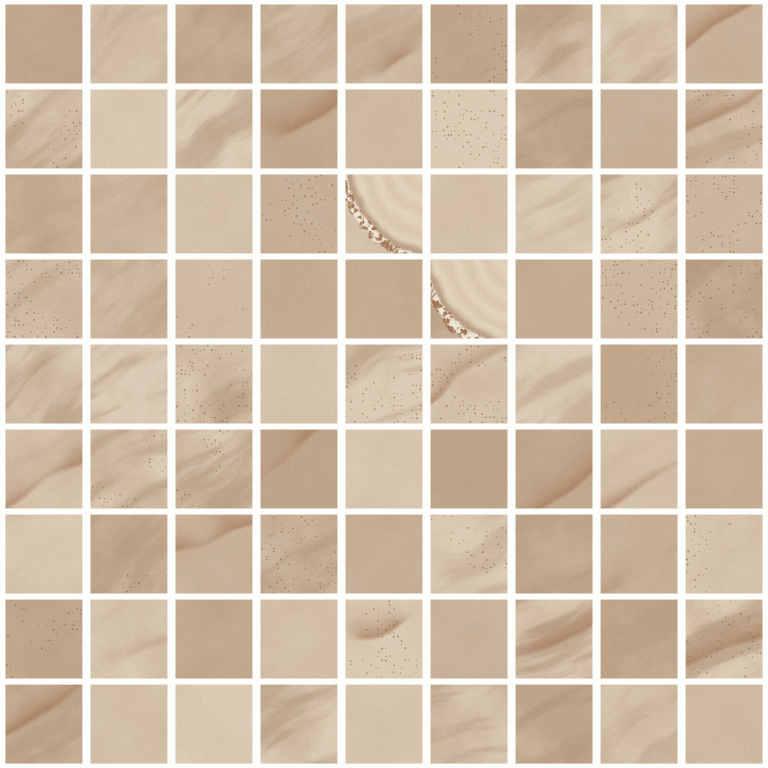
A Shadertoy shader for this pattern:

```glsl
// Nine by nine mosaic of polished sandy stone tiles with white grout.
// Each tile hashes its own tone, slanted streaks, rust band and pits,
// and a curved crystalline seam crosses two tiles near the centre.

#define TILES 9.0
#define PITCH 0.1107
#define TILE_HALF vec2(0.0501, 0.0514)
#define GROUT vec3(0.992, 0.992, 0.985)
#define TAN_STONE vec3(0.745, 0.645, 0.54)
#define CREAM_STONE vec3(0.86, 0.795, 0.71)
#define STREAK_BROWN vec3(0.69, 0.58, 0.47)
#define RUST vec3(0.64, 0.47, 0.345)
#define CRYSTAL vec3(0.93, 0.90, 0.85)
#define PIT_CELLS 20.0
#define RUST_SHARE 0.2
#define PITTED_SHARE 0.34

float hash(vec2 p) {
    vec3 q = fract(p.xyx * vec3(0.1031, 0.1030, 0.0973));
    q += dot(q, q.yzx + 33.33);
    return fract((q.x + q.y) * q.z);
}

float noise(vec2 p) {
    vec2 i = floor(p), f = fract(p);
    f = f * f * (3.0 - 2.0 * f);
    return mix(mix(hash(i), hash(i + vec2(1, 0)), f.x),
               mix(hash(i + vec2(0, 1)), hash(i + vec2(1, 1)), f.x), f.y);
}

float fbm(vec2 p) {
    float sum = 0.0, amp = 0.533;
    for (int i = 0; i < 4; i++) {
        sum += amp * noise(p);
        p = mat2(1.6, 1.2, -1.2, 1.6) * p + 7.3;
        amp *= 0.5;
    }
    return sum;
}

// Independent random value for one property of a tile
float trait(vec2 id, float k) {
    return hash(id + vec2(23.0, 41.0) + k * vec2(17.0, 29.0));
}

// Small dark pits, clustered by a soft mask
float pits(vec2 p, vec2 seed, float px) {
    vec2 g = p * PIT_CELLS, cell = floor(g) + seed;
    vec2 jitter = 0.3 + 0.4 * vec2(hash(cell + 3.1), hash(cell + 8.7));
    float radius = mix(0.09, 0.24, hash(cell + 5.3));
    float soft = max(0.1, px * PIT_CELLS * 0.7);
    float cluster = smoothstep(0.3, 0.75, noise(p * 2.5 + seed));
    float present = step(hash(cell), 0.27 * cluster);
    return present * (1.0 - smoothstep(radius - soft, radius + soft, length(fract(g) - jitter)));
}

// Curved mineral seam: brown rim, pale banded stone, broken crystals
vec3 crystalSeam(vec3 col, vec2 p, vec2 seed, float shift) {
    float d = length(p - vec2(0.78, 0.72)) - 1.33 - shift;
    d += 0.09 * (fbm(p * 5.0 + seed) - 0.5);
    float bands = 0.5 + 0.5 * cos(d * 24.0 + 3.0 * fbm(p * 2.0 + seed));
    vec3 pale = mix(CREAM_STONE + 0.025, TAN_STONE + 0.06, 0.35 * bands);
    col = mix(pale, col, smoothstep(-0.02, 0.08, d));
    col = mix(col, STREAK_BROWN, 0.75 * exp(-pow((d + 0.09) / 0.055, 2.0)));
    float grains = fbm(p * 22.0 + seed);
    vec3 crust = mix(RUST, CRYSTAL, smoothstep(0.32, 0.62, grains));
    return mix(col, crust, 1.0 - smoothstep(0.045, 0.075, abs(d) + 0.06 * (grains - 0.5)));
}

vec3 stone(vec2 id, vec2 p, float px) {
    vec2 seed = floor(200.0 * vec2(trait(id, 1.0), trait(id, 2.0)));
    float tone = pow(trait(id, 3.0), 1.15);

    // Coordinates along and across the slanted bedding
    float angle = mix(0.35, 0.8, trait(id, 4.0));
    vec2 along = vec2(cos(angle), sin(angle));
    vec2 q = vec2(dot(p, along), dot(p, vec2(-along.y, along.x)));
    q.y += 0.16 * (noise(p * 1.8 + seed) - 0.5);

    // Clouded base and soft streaks
    float cloud = fbm(p * 2.2 + seed) - 0.5;
    float lively = smoothstep(0.3, 0.9, trait(id, 5.0));
    vec3 col = mix(TAN_STONE, CREAM_STONE, clamp(tone + cloud * mix(0.25, 1.0, lively), 0.0, 1.0));
    float streak = smoothstep(0.42, 0.75, fbm(q * vec2(0.9, 5.0) + seed + 50.0));
    col = mix(col, STREAK_BROWN, 0.6 * lively * streak);

    // Rust band with one crisp edge
    if (trait(id, 6.0) < RUST_SHARE) {
        float d = q.y - mix(-0.35, 0.3, trait(id, 7.0));
        float band = smoothstep(-0.05, 0.03, d) * exp(-6.0 * max(d, 0.0));
        col = mix(col, RUST, 0.75 * band * smoothstep(0.15, 0.7, noise(q * vec2(1.8, 3.0) + seed)));
    }

    // Seam on two diagonal neighbours
    if (id.x + id.y == 2.0 && abs(id.x - 0.5) < 1.0)
        col = crystalSeam(col, p, seed, 0.1 * id.x);

    // Pits and fine grain
    if (trait(id, 8.0) < PITTED_SHARE)
        col = mix(col, RUST * 0.85, 0.65 * pits(p, seed, px));
    return col + 0.022 * (noise(p * 55.0 + seed) - 0.5);
}

void mainImage(out vec4 fragColor, in vec2 fragCoord) {
    float px = 1.0 / min(iResolution.x, iResolution.y);
    vec2 uv = (fragCoord - 0.5 * iResolution.xy) * px;
    vec2 id = floor(uv / PITCH + 0.5);
    vec2 local = uv - id * PITCH;

    // Square-cornered tile mask with edges one pixel soft
    vec2 cover = clamp((TILE_HALF - abs(local)) / px + 0.5, 0.0, 1.0);
    float inGrid = step(max(abs(id.x), abs(id.y)), 0.5 * TILES);
    vec3 col = stone(id, local / (2.0 * TILE_HALF), px / (2.0 * TILE_HALF.x));
    fragColor = vec4(mix(GROUT, col, cover.x * cover.y * inGrid), 1.0);
}
```
